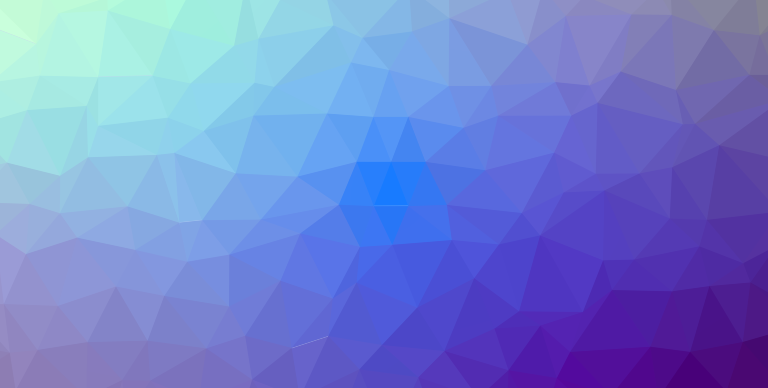
Write a WebGL 2 fragment shader that draws this background.

```glsl
#version 300 es
precision highp float;
// Low-poly mesh: a staggered, jittered grid of vertices is split into triangles,
// and each facet takes one flat colour from a smooth field sampled at its centroid.
// The field runs from mint through blue to violet, with a vivid blue glow mid-canvas.

#define CELL vec2(0.128, 0.115)    // grid spacing, in canvas heights
#define JITTER vec2(0.8, 0.8)      // vertex scatter, in cells
#define FOCUS vec2(1.008, 0.583)   // apex of the brightest facet
#define SQUEEZE 0.6                // horizontal narrowing around the focus
#define GLOW_AREA 0.013            // squared falloff of the blue glow
#define SHADE 0.028                // brightness variation between facets
#define SEAM_WIDTH 0.0028
#define SEAM_RARITY 0.98

uniform vec2 u_resolution;
out vec4 fragColor;

const vec3 GLOW_COLOR = vec3(0.08, 0.48, 1.0);

float hash(vec2 p) {
    vec3 q = fract(vec3(p.xyx) * vec3(0.1031, 0.1030, 0.0973));
    q += dot(q, q.yzx + 33.33);
    return fract((q.x + q.y) * q.z);
}

float cross2(vec2 a, vec2 b) { return a.x * b.y - a.y * b.x; }

// Five evenly spaced colour stops.
vec3 ramp(vec3 a, vec3 b, vec3 c, vec3 d, vec3 e, float x) {
    float t = clamp(x, 0.0, 1.0) * 4.0;
    vec3 col = mix(a, b, min(t, 1.0));
    col = mix(col, c, clamp(t - 1.0, 0.0, 1.0));
    col = mix(col, d, clamp(t - 2.0, 0.0, 1.0));
    return mix(col, e, clamp(t - 3.0, 0.0, 1.0));
}

// Four horizontal ramps blended from top to bottom, then the central glow.
vec3 colorField(vec2 p) {
    float x = p.x * u_resolution.y / u_resolution.x;
    float t = clamp(1.0 - p.y, 0.0, 1.0) * 3.0;
    vec3 top = ramp(vec3(0.80, 1.0, 0.84), vec3(0.65, 0.97, 0.87), vec3(0.54, 0.75, 0.90),
                    vec3(0.57, 0.56, 0.78), vec3(0.51, 0.51, 0.56), x);
    vec3 upper = ramp(vec3(0.64, 0.91, 0.89), vec3(0.55, 0.83, 0.93), vec3(0.37, 0.61, 0.96),
                      vec3(0.41, 0.41, 0.83), vec3(0.39, 0.32, 0.64), x);
    vec3 lower = ramp(vec3(0.60, 0.60, 0.83), vec3(0.49, 0.60, 0.89), vec3(0.28, 0.38, 0.90),
                      vec3(0.31, 0.23, 0.77), vec3(0.31, 0.16, 0.61), x);
    vec3 bottom = ramp(vec3(0.56, 0.49, 0.70), vec3(0.49, 0.44, 0.74), vec3(0.33, 0.29, 0.76),
                       vec3(0.33, 0.02, 0.61), vec3(0.27, 0.0, 0.39), x);
    vec3 col = mix(top, upper, min(t, 1.0));
    col = mix(col, lower, clamp(t - 1.0, 0.0, 1.0));
    col = mix(col, bottom, clamp(t - 2.0, 0.0, 1.0));
    vec2 d = p - FOCUS + vec2(0.0, CELL.y * 0.667);
    return mix(col, GLOW_COLOR, 0.95 * exp(-dot(d, d) / GLOW_AREA));
}

// Mesh vertex: regular near the focus, scattered elsewhere.
vec2 vertex(vec2 id) {
    vec2 offset = CELL * (id + vec2(0.5 * mod(id.y, 2.0), 0.0));
    float r = length(offset);
    vec2 scatter = vec2(hash(id + 71.3), hash(id + 138.7)) - 0.5;
    offset += CELL * JITTER * scatter * smoothstep(0.125, 0.2, r);
    offset.x *= mix(SQUEEZE, 1.0, smoothstep(0.05, 0.3, r));
    return FOCUS + offset;
}

// Signed distance to the line a-b, positive on its left.
float edge(vec2 p, vec2 a, vec2 b) { return cross2(normalize(b - a), p - a); }

// Adds one counter-clockwise facet, weighted by its antialiased coverage.
void addFacet(inout vec4 sum, vec2 p, vec2 a, vec2 b, vec2 c, float seed) {
    float px = 1.0 / u_resolution.y;
    float base = edge(p, a, b);
    float inside = min(base, min(edge(p, b, c), edge(p, c, a)));
    float cover = smoothstep(-0.6 * px, 0.6 * px, inside);
    if (cover <= 0.0) return;
    vec2 center = (a + b + c) / 3.0;
    vec3 col = colorField(center) + SHADE * (seed - 0.5);
    // A few facets carry a pale hairline along their base.
    float central = step(length(center - FOCUS + vec2(0.0, CELL.y * 0.667)), 0.02);
    float seam = max(step(SEAM_RARITY, seed), central);
    seam *= 1.0 - smoothstep(0.0, SEAM_WIDTH, abs(base));
    col = mix(col, vec3(0.75, 0.8, 0.95), 0.45 * seam);
    sum += vec4(col, 1.0) * cover;
}

void main() {
    vec2 p = gl_FragCoord.xy / u_resolution.y;
    vec2 home = floor((p - FOCUS) / CELL);
    vec4 sum = vec4(colorField(p), 1.0) * 0.001;

    // Visit nearby quads and split each along its shorter diagonal.
    for (int j = -1; j <= 1; j++) {
        for (int i = -2; i <= 1; i++) {
            vec2 id = home + vec2(i, j);
            vec2 a = vertex(id);
            vec2 b = vertex(id + vec2(1.0, 0.0));
            vec2 c = vertex(id + vec2(1.0, 1.0));
            vec2 d = vertex(id + vec2(0.0, 1.0));
            float s = hash(id + 211.9);
            float t = hash(id + 307.1);
            if (distance(a, c) < distance(b, d)) {
                addFacet(sum, p, a, b, c, s);
                addFacet(sum, p, c, d, a, t);
            } else {
                addFacet(sum, p, a, b, d, s);
                addFacet(sum, p, c, d, b, t);
            }
        }
    }
    fragColor = vec4(clamp(sum.rgb / sum.a, 0.0, 1.0), 1.0);
}
```
